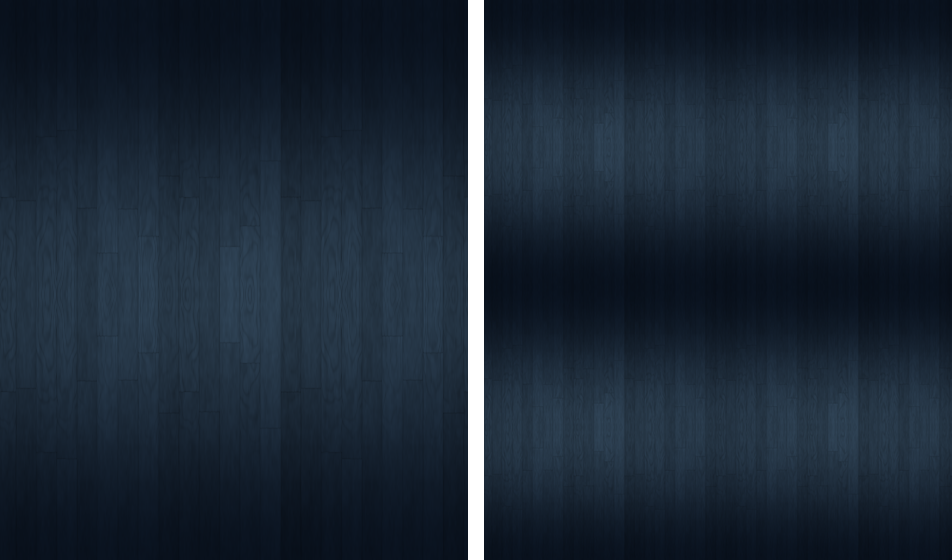
Left, the tile; right, the same tile 2 across and 2 down.
Write a WebGL 1 fragment shader that draws this texture.

```glsl
precision highp float;
uniform vec2 u_resolution;

const float TAU = 6.2831853;
const float PLANKS = 23.0;

float hash(vec2 p) {
  return fract(sin(dot(p, vec2(127.1, 311.7))) * 43758.5453);
}

float noise(vec2 p) {
  vec2 i = floor(p);
  vec2 f = fract(p);
  f = f * f * (3.0 - 2.0 * f);
  return mix(mix(hash(i), hash(i + vec2(1.0, 0.0)), f.x),
             mix(hash(i + vec2(0.0, 1.0)), hash(i + 1.0), f.x), f.y);
}

// Fine vertical streaks and pores; u runs across one plank
float streaks(float u, float d, float seed) {
  float offset = seed * 31.0;
  float broad = noise(vec2(u * 4.0 + offset, d * 9.0));
  float fine = noise(vec2(u * 10.0 + offset, d * 44.0 + 5.0));
  float pores = noise(vec2(u * 17.0 + offset, d * 110.0 + 9.0));
  return 0.09 * (broad - 0.5) + 0.10 * (fine - 0.5) + 0.07 * (pores - 0.5);
}

// Long oval growth rings, bent by noise
float rings(float u, float d, float seed) {
  float bend = noise(vec2(u * 2.5 + seed * 19.0, d * 24.0));
  float ripple = noise(vec2(u * 6.0 + seed * 23.0, d * 60.0));
  float r = length(vec2((u - 0.5) * 1.5, d * 5.0)) + 0.45 * bend + 0.1 * ripple;
  float line = pow(0.5 + 0.5 * sin(r * 24.0), 3.0);
  return line * (1.0 - smoothstep(0.12, 0.4, d));
}

void main() {
  vec2 uv = gl_FragCoord.xy / u_resolution;
  vec2 px = 1.0 / u_resolution;

  // Planks across; their pattern recurs after fourteen
  float x = uv.x * PLANKS - 0.79;
  float u = fract(x);
  float plank = mod(mod(floor(x), PLANKS), 14.0);

  // Boards mirror above and below the middle, which also wraps vertically
  float d = abs(fract(uv.y - 0.474 + 0.5) - 0.5);
  float joint = mix(0.07, 0.34, hash(vec2(plank, 4.0)));
  float outer = step(joint, d);
  float seed = hash(vec2(plank, outer + 7.0));

  // Tone of each board
  float innerTone = hash(vec2(plank, 1.0));
  float outerTone = mix(innerTone, hash(vec2(plank, 2.0)), 0.6);
  float tone = mix(innerTone, outerTone, smoothstep(joint - px.y, joint + px.y, d));
  float shade = 0.9 + 0.2 * tone;

  // Grain
  shade += streaks(u, d, seed);
  shade -= rings(u, d, seed) * mix(0.02, 0.13, hash(vec2(plank, 3.0)));

  // Thin dark seams and butt joints
  float seam = min(u, 1.0 - u) / PLANKS;
  shade -= 0.10 * (1.0 - smoothstep(0.0, 0.001 + px.x, seam));
  shade -= 0.10 * (1.0 - smoothstep(0.0, 0.001 + px.y, abs(d - joint)));

  // Light pooled in the middle, fading to the edges
  float glow = 0.5 + 0.5 * cos(TAU * (uv.y - 0.48));
  glow *= 0.94 - 0.06 * cos(TAU * uv.x);
  vec3 night = vec3(0.035, 0.068, 0.115);
  vec3 steel = vec3(0.165, 0.235, 0.300);
  gl_FragColor = vec4(mix(night, steel, glow) * shade, 1.0);
}
```
